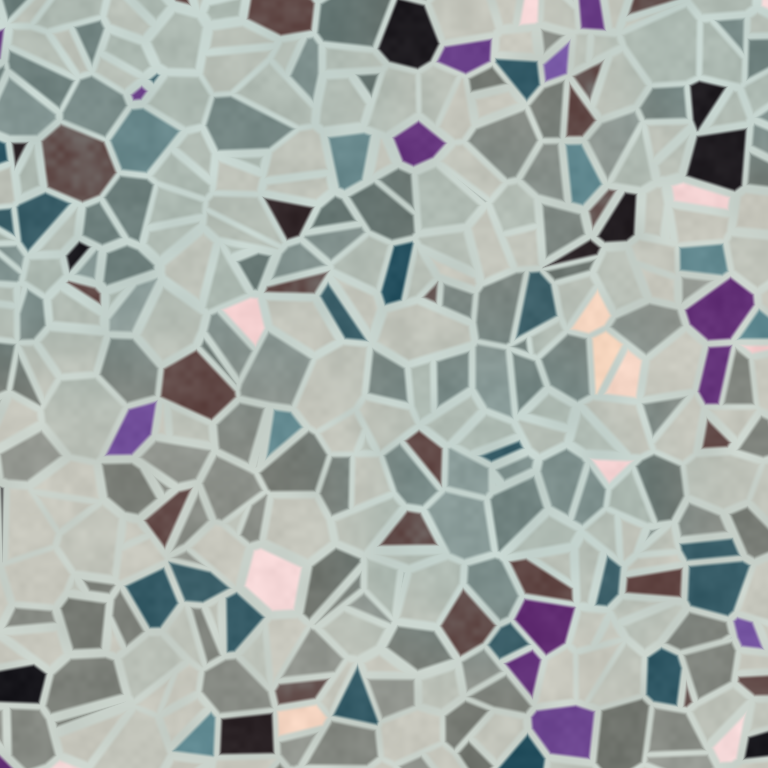
A three.js fragment shader for this texture:

```glsl
// Terrazzo: angular stone chips in pale grey-green with dark and coloured accents.
varying vec2 vUv;

const float CELLS = 14.5;        // stones across the canvas
const float JITTER = 0.92;       // scatter of stone centres
const float SIZE_SPREAD = 0.24;  // difference between large and small stones
const float CUT_SHARE = 0.62;    // share of stones split in two
const float CUT_OFFSET = 0.3;    // how far a split may lie off centre
const float GAP_MIN = 0.005;     // half width of grout, in cells
const float GAP_MAX = 0.07;
const float SOFTNESS = 0.095;    // width of the blurred chip edge, in cells
const float MOTTLE = 0.07;       // brightness change inside a chip

const vec3 GROUT = vec3(0.77, 0.83, 0.81);
const vec3 SAND = vec3(0.78, 0.78, 0.74);
const vec3 MIST = vec3(0.67, 0.72, 0.69);
const vec3 SAGE = vec3(0.46, 0.53, 0.52);
const vec3 TAUPE = vec3(0.51, 0.51, 0.48);
const vec3 STEEL = vec3(0.33, 0.53, 0.58);
const vec3 PETROL = vec3(0.13, 0.30, 0.36);
const vec3 BROWN = vec3(0.37, 0.26, 0.25);
const vec3 BLACK = vec3(0.08, 0.08, 0.10);
const vec3 PLUM = vec3(0.37, 0.16, 0.43);
const vec3 VIOLET = vec3(0.46, 0.34, 0.64);
const vec3 PINK = vec3(0.96, 0.85, 0.85);
const vec3 PEACH = vec3(0.95, 0.82, 0.71);

vec3 hash3(vec2 p) {
  vec3 q = fract(p.xyx * vec3(0.1031, 0.1030, 0.0973));
  q += dot(q, q.yxz + 33.33);
  return fract((q.xxy + q.yzz) * q.zyx);
}

float noise(vec2 p) {
  vec2 i = floor(p);
  vec2 f = fract(p);
  f = f * f * (3.0 - 2.0 * f);
  float low = mix(hash3(i).x, hash3(i + vec2(1.0, 0.0)).x, f.x);
  float high = mix(hash3(i + vec2(0.0, 1.0)).x, hash3(i + 1.0).x, f.x);
  return mix(low, high, f.y);
}

// Stone centre in xy, stone weight in z
vec3 stone(vec2 cell) {
  vec3 h = hash3(cell + 61.0);
  return vec3(cell + 0.5 + (h.xy - 0.5) * JITTER, h.z * SIZE_SPREAD);
}

// Weighted squared distance, whose borders are straight lines
float power(vec2 p, vec3 s) {
  vec2 d = p - s.xy;
  return dot(d, d) - s.z;
}

// Colour of a chip: pick chooses the stone, shade varies it, warmth is regional
vec3 chipColor(float pick, float shade, float warmth, float vein) {
  if (pick < 0.47) return mix(MIST, SAND, smoothstep(0.1, 0.9, 0.6 * shade + 0.5 * warmth));
  if (pick < 0.77) return mix(SAGE, TAUPE, warmth * 0.8) + (shade - 0.45) * 0.17;
  if (pick < 0.80) return mix(STEEL, SAGE, shade * 0.6);
  if (pick < 0.84) return mix(PETROL, SAGE, shade * 0.35);
  if (pick < 0.895) return mix(BROWN, SAGE, 0.6 * shade * vein);
  if (pick < 0.92) return mix(BLACK, BROWN, shade * 0.4);
  if (pick < 0.95) return mix(PLUM, VIOLET, shade);
  if (pick < 0.977) return mix(PINK, vec3(0.96, 0.78, 0.78), shade * shade);
  return mix(PEACH, PINK, shade * 0.6);
}

void main() {
  vec2 p = vUv * CELLS;
  vec2 base = floor(p);

  // Find the stone that holds this point
  float nearest = 100.0;
  vec2 home = base;
  for (int y = -2; y <= 2; y++) {
    for (int x = -2; x <= 2; x++) {
      vec2 cell = base + vec2(float(x), float(y));
      float d = power(p, stone(cell));
      if (d < nearest) { nearest = d; home = cell; }
    }
  }

  // Distance to the border with every neighbour
  vec3 centre = stone(home);
  float edge = 10.0;
  for (int y = -2; y <= 2; y++) {
    for (int x = -2; x <= 2; x++) {
      if (x == 0 && y == 0) continue;
      vec3 other = stone(home + vec2(float(x), float(y)));
      float span = max(length(other.xy - centre.xy), 0.001);
      edge = min(edge, (power(p, other) - nearest) / (2.0 * span));
    }
  }

  // Split some stones along a random line into sharper chips
  vec3 cut = hash3(home + 217.0);
  float side = 0.0;
  if (cut.x < CUT_SHARE) {
    float angle = cut.y * 6.2832;
    vec2 normal = vec2(cos(angle), sin(angle));
    float line = dot(p - centre.xy, normal) - (cut.z - 0.5) * CUT_OFFSET;
    side = step(0.0, line);
    edge = min(edge, abs(line));
  }

  // Chip colour with regional warmth and soft mottling
  vec3 chip = hash3(home + 401.0 + side * 97.0);
  float warmth = smoothstep(0.25, 0.8, noise(vUv * 3.0 + 7.0) + 0.25 * (0.5 - vUv.y));
  float mottle = 0.6 * noise(p * 2.5 + 30.0) + 0.4 * noise(p * 7.0 + 80.0);
  vec3 color = chipColor(chip.x, chip.y, warmth, mottle);
  color += (mottle - 0.5) * MOTTLE;

  // Pale grout around each chip
  vec3 grout = mix(GROUT, SAND + 0.03, warmth * 0.4) + (noise(p * 1.5) - 0.5) * 0.06;
  float gap = mix(GAP_MIN, GAP_MAX, chip.z * chip.z);
  float cover = smoothstep(gap, gap + SOFTNESS, edge);
  gl_FragColor = vec4(mix(grout, color, cover), 1.0);
}
```
